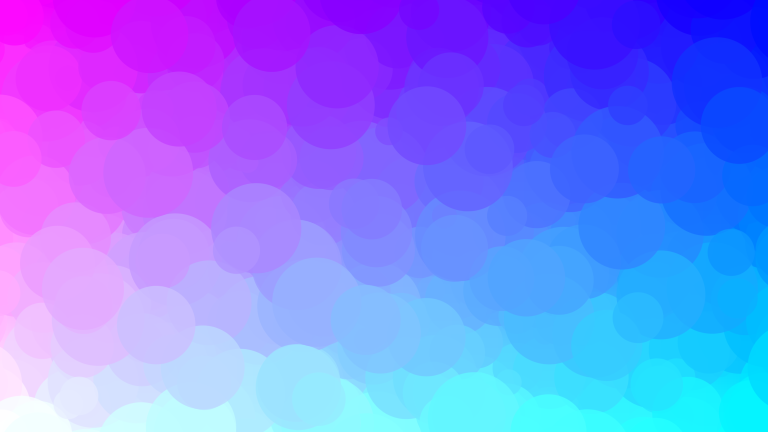
Give the GLSL for this background, as a WebGL 1 fragment shader.

```glsl
precision highp float;
// Soft overlapping discs over a four-corner gradient: magenta, blue, white, cyan.
// Stacked layers of a jittered grid scatter the discs; each disc takes the flat
// gradient colour found at its own centre and is laid on slightly translucent.

uniform vec2 u_resolution;

const vec3 TOP_LEFT = vec3(1.0, 0.0, 1.0);
const vec3 TOP_RIGHT = vec3(0.0, 0.0, 1.0);
const vec3 BOTTOM_LEFT = vec3(1.0, 1.0, 1.0);
const vec3 BOTTOM_RIGHT = vec3(0.0, 1.0, 1.0);

const int LAYERS = 12;          // stacked grids of discs
const float CELL = 0.23;        // grid spacing, in canvas heights
const float RADIUS_MIN = 0.022; // must stay below CELL
const float RADIUS_MAX = 0.108;
const float OPACITY = 0.82;
const vec2 LAYER_SHIFT = vec2(0.618, 0.382);

// Three pseudo-random values in 0..1 for a cell of a layer.
vec3 hash3(vec3 p) {
  p = fract(p * vec3(0.1031, 0.1030, 0.0973));
  p += dot(p, p.yxz + 33.33);
  return fract((p.xxy + p.yxx) * p.zyx);
}

// Bilinear blend of the corner colours, uv in 0..1.
vec3 cornerGradient(vec2 uv) {
  uv = clamp(uv, 0.0, 1.0);
  vec3 bottom = mix(BOTTOM_LEFT, BOTTOM_RIGHT, uv.x);
  vec3 top = mix(TOP_LEFT, TOP_RIGHT, uv.x);
  return mix(bottom, top, uv.y);
}

// Lays the discs of one grid layer over the colour beneath.
vec3 addLayer(vec3 color, vec2 p, float layer, float aspect, float pixel) {
  vec2 shift = fract(LAYER_SHIFT * layer);
  vec2 cell = floor(p / CELL + shift);
  for (int j = -1; j <= 1; j++) {
    for (int i = -1; i <= 1; i++) {
      vec2 id = cell + vec2(float(i), float(j));
      vec3 rnd = hash3(vec3(id + 20.0, layer * 7.0 + 3.0));
      vec2 center = (id + rnd.xy - shift) * CELL;
      float radius = mix(RADIUS_MIN, RADIUS_MAX, sqrt(rnd.z));
      float edge = length(p - center) - radius;
      float cover = 1.0 - smoothstep(-0.7 * pixel, 0.7 * pixel, edge);
      vec3 tint = cornerGradient(center / vec2(aspect, 1.0));
      color = mix(color, tint, cover * OPACITY);
    }
  }
  return color;
}

void main() {
  float aspect = u_resolution.x / u_resolution.y;
  float pixel = 1.0 / u_resolution.y;
  vec2 p = gl_FragCoord.xy * pixel;

  vec3 color = cornerGradient(p / vec2(aspect, 1.0));
  for (int n = 0; n < LAYERS; n++) {
    color = addLayer(color, p, float(n), aspect, pixel);
  }
  gl_FragColor = vec4(color, 1.0);
}
```
